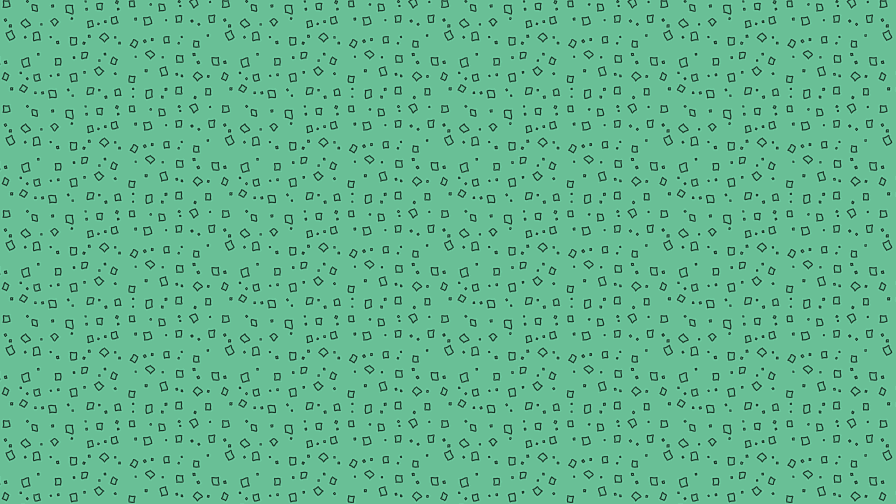
This pattern is drawn by a Shadertoy shader. Its source:

```glsl
// Hand-drawn confetti: wobbly outlined boxes and tiny ink specks on mint paper.
// A repeating checkerboard of jittered cells holds boxes on one colour and specks
// on the other; specks are boxes shrunk until their thin strokes close up.

const vec3 PAPER = vec3(0.41, 0.75, 0.59);
const vec3 RIM   = vec3(0.435, 0.79, 0.625);
const vec3 INK   = vec3(0.03, 0.07, 0.045);

// Lengths are in canvas heights
const vec2  TILE          = vec2(0.435, 0.2083);
const vec2  GRID          = vec2(14.0, 6.0);   // even, so the checkerboard repeats
const vec2  BOX_HALF      = vec2(0.0055, 0.0064);
const vec2  BOX_SCALE     = vec2(0.85, 1.15);  // smallest, largest
const vec2  SPECK_SCALE   = vec2(0.14, 0.33);
const float BOX_JITTER    = 0.30;              // share of a cell
const float SPECK_JITTER  = 0.28;
const float PAIR_CHANCE   = 0.42;
const float CORNER_WOBBLE = 0.2;
const float BEND          = 0.0004;
const float LEAN          = -0.09;
const float SMALL_TILT    = 0.13;
const float LARGE_TILT    = 0.55;
const float LARGE_CHANCE  = 0.25;
const float STROKE_HALF   = 0.00100;
const float EDGE_PIXELS   = 1.2;               // width of the edge filter
const vec2  RIM_RANGE     = vec2(0.0040, 0.0047);

vec2 hash2(vec2 cell, float seed) {
    vec3 p = fract(vec3(cell.xyx + seed * 7.31) * vec3(0.1031, 0.1030, 0.0973));
    p += dot(p, p.yzx + 33.33);
    return fract((p.xx + p.yz) * p.zy);
}

vec2 signedHash(vec2 cell, float seed) {
    return hash2(cell, seed) * 2.0 - 1.0;
}

mat2 rotation(float angle) {
    float c = cos(angle), s = sin(angle);
    return mat2(c, s, -s, c);
}

float segmentDistance(vec2 p, vec2 a, vec2 b) {
    vec2 ab = b - a;
    return length(p - a - ab * clamp(dot(p - a, ab) / dot(ab, ab), 0.0, 1.0));
}

// Share of a filter window at distance d covered by a band of the given half width
float coverage(float d, float halfWidth, float window) {
    float h = 0.5 * window;
    return clamp((min(d + h, halfWidth) - max(d - h, -halfWidth)) / window, 0.0, 1.0);
}

// Corner k of a skewed box, counted around its outline
vec2 boxCorner(int k, vec2 cell, float seed) {
    vec2 side = vec2(k == 1 || k == 2 ? 1.0 : -1.0, k >= 2 ? 1.0 : -1.0);
    return BOX_HALF * (side + CORNER_WOBBLE * signedHash(cell, seed + 1.0 + float(k)));
}

// Mostly a slight lean, now and then a strong turn
float boxTilt(vec2 cell, float seed) {
    vec2 r = signedHash(cell, seed + 5.0);
    float turn = abs(r.y) < LARGE_CHANCE ? LARGE_TILT * sign(r.y) : 0.0;
    return LEAN + SMALL_TILT * r.x + turn;
}

// Distance to the drawn line of a box
float boxOutline(vec2 p, vec2 cell, float seed, vec2 scaleRange) {
    float scale = mix(scaleRange.x, scaleRange.y, hash2(cell, seed).x);
    p = rotation(boxTilt(cell, seed)) * p / scale;
    p += BEND * sin(p.yx * 480.0 + 6.28 * hash2(cell, seed + 6.0));
    float d = 1.0;
    for (int k = 0; k < 4; k++) {
        vec2 a = boxCorner(k, cell, seed);
        vec2 b = boxCorner((k + 1) % 4, cell, seed);
        d = min(d, segmentDistance(p, a, b));
    }
    return d * scale;
}

void mainImage(out vec4 fragColor, in vec2 fragCoord) {
    float pixel = 1.0 / iResolution.y;
    vec2 cellSize = TILE / GRID;
    vec2 grid = fragCoord * pixel / cellSize;
    float d = 1.0;

    for (int j = -1; j <= 1; j++) {
        for (int i = -1; i <= 1; i++) {
            vec2 corner = floor(grid) + vec2(i, j);
            vec2 cell = mod(corner, GRID);
            vec2 local = grid - corner - 0.5;
            vec2 shift = signedHash(cell, 2.0);

            // Boxes on the even squares of the checkerboard
            if (mod(cell.x + cell.y, 2.0) < 0.5) {
                vec2 p = (local - BOX_JITTER * shift) * cellSize;
                d = min(d, boxOutline(p, cell, 10.0, BOX_SCALE));
                continue;
            }

            // Specks on the odd squares
            vec2 p = (local - SPECK_JITTER * shift) * cellSize;
            d = min(d, boxOutline(p, cell, 20.0, SPECK_SCALE));

            // Some have a companion across the cell centre
            if (hash2(cell, 8.0).x < PAIR_CHANCE) {
                vec2 across = -0.22 * normalize(shift + 0.001);
                p = (local - across) * cellSize;
                d = min(d, boxOutline(p, cell, 30.0, SPECK_SCALE));
            }
        }
    }

    // Paper, pale rim around the marks, ink
    float rim = 1.0 - smoothstep(RIM_RANGE.x, RIM_RANGE.y, d);
    float ink = coverage(d, STROKE_HALF, EDGE_PIXELS * pixel);
    fragColor = vec4(mix(mix(PAPER, RIM, rim), INK, ink), 1.0);
}
```
